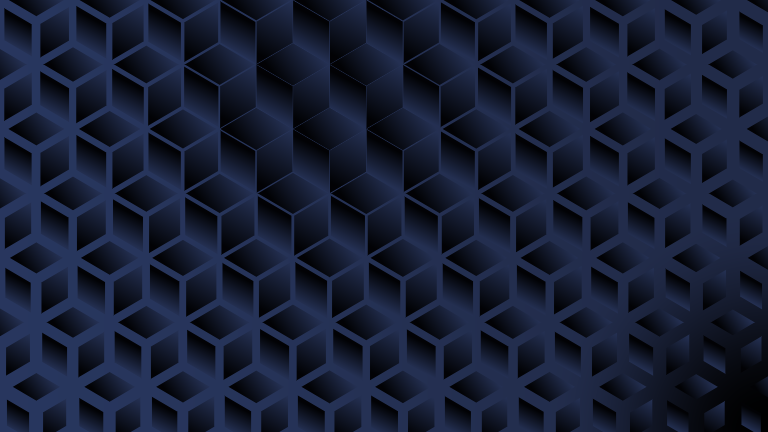
Write a Shadertoy shader that draws this pattern.

```glsl
// Stacked cubes: a hexagonal grid, each hexagon split into three rhombic faces.
// Every face is a recess shaded from black to navy inside a blue frame, whose
// bars widen away from a focus point and fade to black in one corner.

const float SQRT3 = 1.7320508;
const vec2 CUBE_SIDE = vec2(0.1697 / SQRT3, 0.0995); // in canvas heights
const vec2 GRID_ORIGIN = vec2(0.169, 0.801);         // centre of one cube
const vec2 FOCUS = vec2(0.77, 0.79);                 // where bars vanish
const float FOCUS_RADIUS = 0.18;
const float BAR_GROWTH = 0.19;                       // half width per height
const float MIN_BAR = 0.005;
const float CORNER_RADIUS = 0.52;
const vec3 FRAME_LEFT = vec3(0.155, 0.212, 0.368);
const vec3 FRAME_RIGHT = vec3(0.130, 0.168, 0.285);
const vec3 FACE_DARK = vec3(0.006, 0.009, 0.020);
const vec3 FACE_LIGHT = vec3(0.140, 0.186, 0.320);
const float SHADE_CONTRAST = 1.2;
const float SHADE_MIDDLE = 0.44;

// Directions from dark to light on the three faces
const vec2 SHADE_TOP = vec2(0.8, 0.6);
const vec2 SHADE_LEFT = vec2(-0.45, -0.89);
const vec2 SHADE_RIGHT = vec2(0.5, 0.866);

// Centre of the hexagon (pointed top, unit side) that holds p
vec2 hexCenter(vec2 p) {
    vec2 period = vec2(SQRT3, 3.0);
    vec2 a = round(p / period) * period;
    vec2 b = (floor(p / period) + 0.5) * period;
    return dot(p - a, p - a) < dot(p - b, p - b) ? a : b;
}

// Distance inward from the edge of a rhombus; p is relative to its centre
float rhombusInset(vec2 p, vec2 axis, vec2 side) {
    float along = abs(dot(p, axis));
    float across = abs(dot(p, side));
    return 0.25 * SQRT3 - 0.5 * (SQRT3 * along + across);
}

// Extent of a rhombus in a given direction
float rhombusSpan(vec2 dir, vec2 axis, vec2 side) {
    return max(abs(dot(dir, axis)), SQRT3 * abs(dot(dir, side)));
}

vec3 frameColor(vec2 uv, float aspect) {
    vec3 color = mix(FRAME_LEFT, FRAME_RIGHT, smoothstep(0.0, 1.0, uv.x / aspect));
    float corner = distance(uv, vec2(aspect, 0.0));
    return color * smoothstep(0.02, CORNER_RADIUS, corner);
}

void mainImage(out vec4 fragColor, in vec2 fragCoord) {
    vec2 uv = fragCoord / iResolution.y;
    float aspect = iResolution.x / iResolution.y;
    float pixel = 1.0 / (iResolution.y * CUBE_SIDE.y);

    vec2 p = (uv - GRID_ORIGIN) / CUBE_SIDE;
    vec2 center = hexCenter(p);
    vec2 local = p - center;

    // Pick the face: top, lower left or lower right
    vec2 axis = vec2(0.0, 1.0);
    vec2 shadeDir = SHADE_TOP;
    if (local.y < abs(local.x) / SQRT3) {
        bool isLeft = local.x < 0.0;
        axis = vec2(isLeft ? -0.5 * SQRT3 : 0.5 * SQRT3, -0.5);
        shadeDir = isLeft ? SHADE_LEFT : SHADE_RIGHT;
    }
    vec2 side = vec2(-axis.y, axis.x);
    vec2 facePos = local - 0.5 * axis;

    // Bar width is constant around each face
    vec2 faceCenter = (center + 0.5 * axis) * CUBE_SIDE + GRID_ORIGIN;
    float spread = max(distance(faceCenter, FOCUS) - FOCUS_RADIUS, 0.0);
    float halfBar = MIN_BAR + BAR_GROWTH * spread;
    float faceScale = max(1.0 - halfBar / (0.25 * SQRT3), 0.1);

    // Recess shading, spanning the shrunken face
    float span = rhombusSpan(shadeDir, axis, side) * faceScale;
    float shade = SHADE_CONTRAST * dot(facePos, shadeDir) / span + SHADE_MIDDLE;
    vec3 face = mix(FACE_DARK, FACE_LIGHT, clamp(shade, 0.0, 1.0));

    float inset = rhombusInset(facePos, axis, side) - halfBar;
    float mask = smoothstep(-0.6 * pixel, 0.6 * pixel, inset);
    fragColor = vec4(mix(frameColor(uv, aspect), face, mask), 1.0);
}
```
